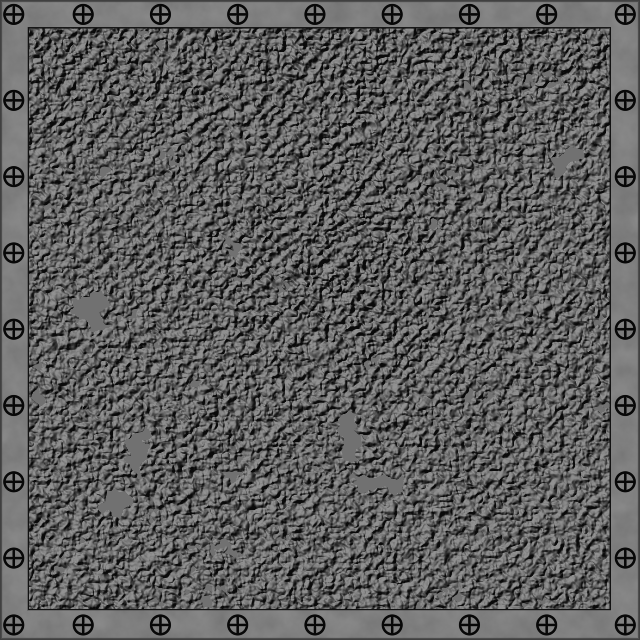
Write a WebGL 1 fragment shader that draws this texture.

```glsl
precision highp float;
// Rough grey stone panel, lit from the upper left, in a metal frame with cross-head bolts.
uniform vec2 u_resolution;

const vec2 PANEL_MIN = vec2(0.0443, 0.0475);
const vec2 PANEL_MAX = vec2(0.9535, 0.9565);
const float GRAIN_FREQ = 122.0;
const float RELIEF = 1.38;
const float SLOPE_STEP = 0.17;
const vec3 LIGHT = vec3(-0.45, 0.45, 0.77);
const float LIGHT_GAIN = 0.575;
const float SHADOW = 0.04;
const float FRAME_GREY = 0.50;
const float BORDER_WIDTH = 0.003;
const vec2 BOLT_FIRST = vec2(0.130, 0.128);
const vec2 BOLT_STEP = vec2(0.1207, 0.1192);
const vec2 BOLT_LOW = vec2(0.0215, 0.0235);
const vec2 BOLT_HIGH = vec2(0.977, 0.9775);
const float BOLT_RADIUS = 0.0145;
const float BOLT_LINE = 0.0020;

float hash(vec2 p) {
  return fract(sin(dot(p, vec2(127.1, 311.7))) * 43758.5453);
}

float noise(vec2 p) {
  vec2 i = floor(p), f = fract(p);
  f = f * f * (3.0 - 2.0 * f);
  return mix(mix(hash(i), hash(i + vec2(1.0, 0.0)), f.x),
             mix(hash(i + vec2(0.0, 1.0)), hash(i + vec2(1.0)), f.x), f.y);
}

float fbm(vec2 p) {
  float sum = 0.0, amp = 0.5;
  for (int i = 0; i < 4; i++) {
    sum += amp * noise(p);
    p = mat2(1.6, 1.2, -1.2, 1.6) * p + 7.3;
    amp *= 0.5;
  }
  return sum / 0.9375;
}

// Soft elliptical mask, one at the centre and zero beyond the rim.
float patchMask(vec2 p, vec2 centre, vec2 radius) {
  return 1.0 - smoothstep(0.3, 1.5, length((p - centre) / radius));
}

// Worn places where the grain sinks below a flat floor.
float wear(vec2 p) {
  vec2 w = p + 0.03 * (vec2(noise(p * 55.0), noise(p * 55.0 + 31.0)) - 0.5);
  float m = patchMask(w, vec2(0.150, 0.517), vec2(0.022, 0.032));
  m = max(m, patchMask(w, vec2(0.215, 0.297), vec2(0.016, 0.034)));
  m = max(m, patchMask(w, vec2(0.180, 0.215), vec2(0.021, 0.023)));
  m = max(m, patchMask(w, vec2(0.553, 0.315), vec2(0.014, 0.032)));
  m = max(m, patchMask(w, vec2(0.592, 0.245), vec2(0.035, 0.017)));
  m = max(m, patchMask(w, vec2(0.885, 0.752), vec2(0.019, 0.020)));
  float scattered = smoothstep(0.55, 0.90, fbm(p * 16.0 + 4.0));
  return 0.26 + 1.5 * m + 0.55 * scattered;
}

// Rounded lumps split by creases, over finer grit.
float grainHeight(vec2 q) {
  q += 0.35 * vec2(noise(q * 0.8 + 17.0), noise(q * 0.8 + 53.0));
  float h = 0.75 * noise(q);
  h += 0.42 * abs(2.0 * noise(q * 0.85 + 9.0) - 1.0);
  h += 0.34 * noise(mat2(1.6, 1.2, -1.2, 1.6) * q);
  return h + 0.25 * noise(q * 0.4 + 5.0);
}

float stoneShade(vec2 p) {
  float level = wear(p);
  vec2 q = p * GRAIN_FREQ, e = vec2(SLOPE_STEP, 0.0);
  float h = max(grainHeight(q), level);
  vec2 slope = vec2(max(grainHeight(q + e.xy), level) - h,
                    max(grainHeight(q + e.yx), level) - h) / e.x;
  float rough = 0.92 + 0.2 * smoothstep(0.72, 0.95, p.y);
  rough += 0.3 * exp(-dot(p - vec2(0.52, 0.58), p - vec2(0.52, 0.58)) * 45.0);
  vec3 normal = normalize(vec3(-slope * RELIEF * rough, 1.0));
  return max(SHADOW, dot(normal, LIGHT) * LIGHT_GAIN);
}

// Distance to the lines of the nearest bolt: a ring with a cross inside.
float boltLines(vec2 p) {
  vec2 inner = BOLT_FIRST + BOLT_STEP * clamp(floor((p - BOLT_FIRST) / BOLT_STEP + 0.5), 0.0, 6.0);
  vec2 outer = mix(BOLT_LOW, BOLT_HIGH, step(0.5, p));
  vec2 centre = mix(inner, outer, step(abs(p - outer), abs(p - inner)));
  vec2 d = abs(p - centre);
  float r = length(d);
  float cross = max(min(d.x, d.y), r - BOLT_RADIUS);
  return min(abs(r - BOLT_RADIUS), cross) - BOLT_LINE;
}

void main() {
  vec2 p = gl_FragCoord.xy / u_resolution;
  float px = 1.0 / min(u_resolution.x, u_resolution.y);

  // Frame
  float shade = FRAME_GREY + 0.10 * (fbm(p * 38.0) - 0.5);
  shade = mix(0.03, shade, smoothstep(-0.6 * px, 0.6 * px, boltLines(p)));
  vec2 rim = min(p, 1.0 - p);
  shade = mix(0.25, shade, smoothstep(-px, px, min(rim.x, rim.y) - BORDER_WIDTH));

  // Stone panel and its thin outline
  vec2 inset = min(p - PANEL_MIN, PANEL_MAX - p);
  float inside = min(inset.x, inset.y);
  shade = mix(shade, stoneShade(p), smoothstep(-0.5 * px, 0.5 * px, inside));
  shade = mix(0.07, shade, smoothstep(0.0, px, abs(inside) - 0.0003));

  gl_FragColor = vec4(vec3(shade), 1.0);
}
```
